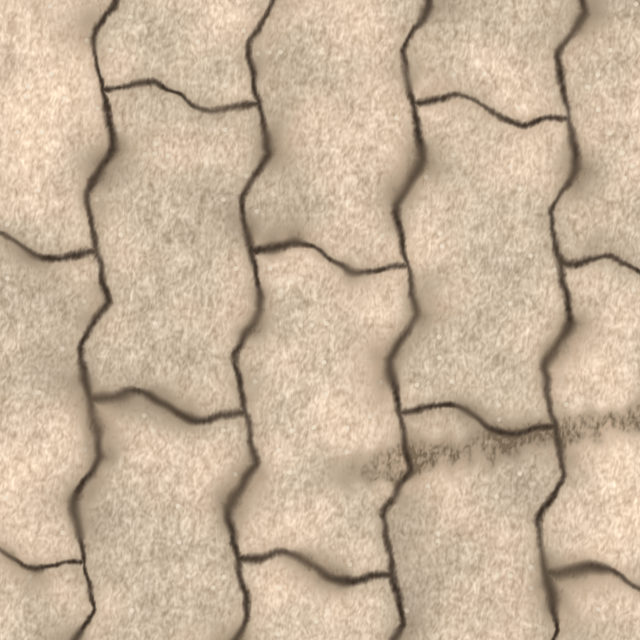
Write a WebGL 1 fragment shader that draws this texture.

```glsl
precision highp float;
// Sandy interlocking pavers: zigzag columns, staggered wavy cross joints, coarse grain and grime.

uniform vec2 u_resolution;

#define COLUMNS 4.13              // columns across the canvas
#define TILT 0.043                // lean of the whole lattice
#define ORIGIN vec2(0.146, 0.059) // one zigzag corner, from the upper left
#define ZIG_DEPTH 0.158           // sideways reach of the column edge
#define ZIG_TURN 0.70             // share of a zigzag spent going right
#define WAVE_DEPTH 0.066          // swing of the cross joints
#define JOINT_WIDTH 0.029         // half width of a joint, soft edge included
#define MOSS 0.85                 // dirt spreading from the joints
#define GRAIN 0.175               // contrast of the stone surface
#define WEATHERING 0.13           // broad light and dark patches
#define BLOCK_VARIATION 0.05      // brightness change from block to block

const float TAU = 6.28319;
const vec3 SAND = vec3(0.85, 0.765, 0.665);
const vec3 GREY_SAND = vec3(0.84, 0.77, 0.675);
const vec3 PINK_SAND = vec3(0.86, 0.765, 0.67);
const vec3 SOIL = vec3(0.27, 0.225, 0.185);
const vec3 DIRT = vec3(0.44, 0.375, 0.295);
const vec3 CHIP = vec3(0.96, 0.91, 0.83);

vec2 hash2(vec2 p) {
  vec3 q = fract(p.xyx * vec3(0.1031, 0.1030, 0.0973));
  q += dot(q, q.yzx + 33.33);
  return fract((q.xx + q.yz) * q.zy);
}

float cornerSlope(vec2 cell, vec2 offset) {
  float angle = TAU * hash2(cell).x;
  return dot(vec2(cos(angle), sin(angle)), offset);
}

float gradientNoise(vec2 p) {
  vec2 i = floor(p), f = fract(p), e = vec2(1.0, 0.0);
  vec2 w = f * f * f * (f * (f * 6.0 - 15.0) + 10.0);
  float low = mix(cornerSlope(i, f), cornerSlope(i + e, f - e), w.x);
  float high = mix(cornerSlope(i + e.yx, f - e.yx), cornerSlope(i + 1.0, f - 1.0), w.x);
  return mix(low, high, w.y);
}

// Sideways shift of a column edge, an uneven triangle wave with eased corners.
float zigzag(float v) {
  float t = fract(v);
  float ramp = min(t / ZIG_TURN, (1.0 - t) / (1.0 - ZIG_TURN));
  return ZIG_DEPTH * mix(ramp, smoothstep(0.0, 1.0, ramp), 0.35);
}

// Returns the distance to the nearest joint (x) and the block index (yz).
vec3 paving(vec2 p) {
  float across = p.x - zigzag(p.y);
  float column = floor(across);
  float s = across - column;
  float edge = fract(p.y) < ZIG_TURN ? 0.97 : 0.88;
  float sideGap = min(s, 1.0 - s) * edge;

  // Each block spans two zigzags; neighbouring columns are offset by one.
  float wave = sin(TAU * s) - 0.36 * sin(2.0 * TAU * s);
  float along = (p.y - column - 0.33 - 0.05 * s + WAVE_DEPTH * wave) * 0.5;
  float row = floor(along);
  float t = along - row;
  float endGap = min(t, 1.0 - t) * 1.85;
  return vec3(min(sideGap, endGap), column, row);
}

// Scattered pale chips, one candidate per cell.
float chips(vec2 p) {
  vec2 cell = floor(p);
  vec2 rnd = hash2(cell + 71.0);
  float radius = 0.28 * step(0.96, rnd.x);
  float d = length(fract(p) - 0.3 - 0.4 * hash2(cell + 19.0));
  return (1.0 - smoothstep(radius * 0.4, radius + 0.01, d)) * step(0.01, radius);
}

void main() {
  vec2 uv = gl_FragCoord.xy / u_resolution.y;
  float pixel = COLUMNS / u_resolution.y;

  // Tilted lattice, running down from the upper left, with slightly rough edges.
  vec2 d = (vec2(uv.x, 1.0 - uv.y) - ORIGIN) * COLUMNS;
  vec2 p = vec2(d.x + TILT * d.y, d.y - TILT * d.x);
  vec2 rough = vec2(gradientNoise(p * 8.0), gradientNoise(p * 8.0 + 40.0));
  vec3 block = paving(p + 0.022 * rough);
  float gap = block.x;

  // Upright, irregular grain from fine specks to soft mottling.
  vec2 g = uv + 0.004 * vec2(gradientNoise(uv * 45.0), gradientNoise(uv * 45.0 + 17.0));
  g.x -= 0.12 * g.y;
  float mottle = gradientNoise(g * vec2(36.0, 26.0) + 8.0);
  float grain = 0.75 * gradientNoise(g * vec2(165.0, 105.0))
              + 0.60 * gradientNoise(g * vec2(88.0, 58.0) + 31.0)
              + 0.45 * gradientNoise(g * vec2(250.0, 150.0) + 63.0)
              + 0.50 * mottle;

  // Stone colour: a slight tint per block, broad weathering and grain.
  vec2 rnd = hash2(block.yz + 7.0);
  float weather = gradientNoise(p * 1.3 + 12.0) + 0.6 * gradientNoise(p * 3.4 + 27.0);
  vec3 color = mix(GREY_SAND, PINK_SAND, smoothstep(-0.5, 0.5, weather + 0.4 * (rnd.x - 0.5)));
  color = mix(color, SAND, 0.4);
  color *= 1.0 + BLOCK_VARIATION * (rnd.y - 0.5) + WEATHERING * weather;
  color += GRAIN * grain * vec3(0.96, 1.0, 1.0);
  color = mix(color, CHIP, 0.7 * chips(uv * 56.0));

  // Grime: mossy fringes beside the joints and one streak across the lower right.
  float patchy = smoothstep(-0.2, 0.4, gradientNoise(p * 1.9 + 5.0) + 0.25 * mottle);
  float fringe = MOSS * exp(-gap / (0.05 + 0.06 * patchy)) * (0.45 + 0.55 * patchy);
  float across = uv.y - 0.258 - 0.19 * (uv.x - 0.52) + 0.025 * mottle;
  float streak = exp(-across * across / 0.0007) * smoothstep(0.46, 0.62, uv.x);
  float grime = fringe * (1.0 + 0.7 * grain) + 0.75 * streak * (0.75 + grain);
  color = mix(color, DIRT, clamp(grime, 0.0, 0.9));

  // Dark joints, crisp in places and blurred by moss in others.
  float width = JOINT_WIDTH * (1.0 + 0.7 * gradientNoise(p * 3.1 + 90.0) + 0.8 * patchy);
  float joint = 1.0 - smoothstep(0.0, width + 0.5 * pixel, gap + 0.008 * grain);
  float depth = 0.92 + 0.6 * gradientNoise(p * 3.0 + 55.0) - 0.3 * patchy;
  color = mix(color, SOIL + 0.06 * grain, joint * clamp(depth, 0.0, 1.0));

  gl_FragColor = vec4(clamp(color, 0.0, 1.0), 1.0);
}
```
